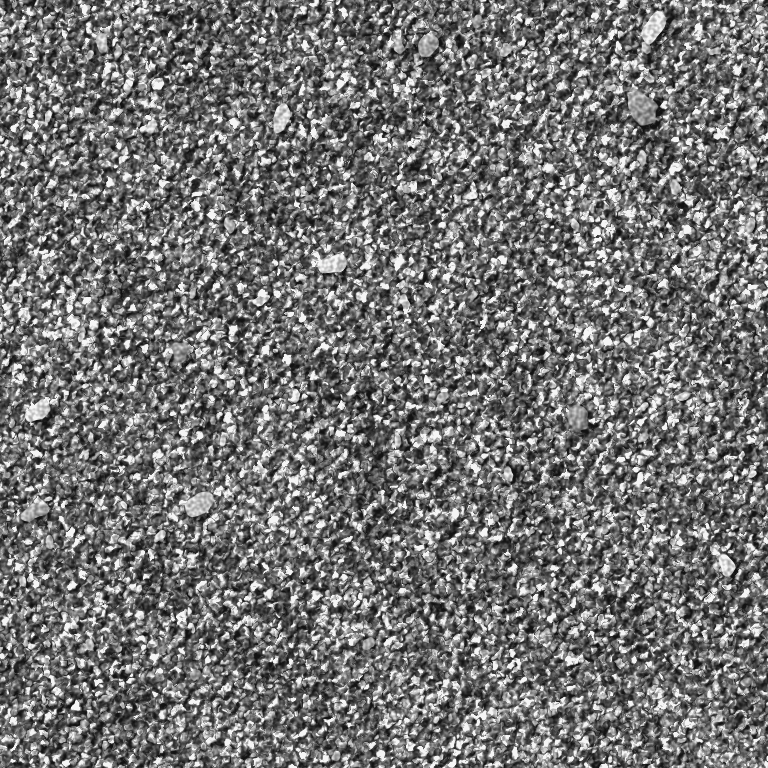
Write a Shadertoy shader that draws this texture.

```glsl
// Rough grey gravel: tiny raking-lit grains with scattered pale pebbles.

vec2 hash22(vec2 p) {
    vec3 q = fract(p.xyx * vec3(0.1031, 0.1030, 0.0973));
    q += dot(q, q.yzx + 33.33);
    return fract((q.xx + q.yz) * q.zy);
}

vec2 gradientAt(vec2 cell) {
    float angle = 6.2832 * hash22(cell).x;
    return vec2(cos(angle), sin(angle));
}

float gradientNoise(vec2 p) {
    vec2 i = floor(p), f = p - i;
    vec2 u = f * f * f * (f * (f * 6.0 - 15.0) + 10.0);
    vec2 e = vec2(1, 0);
    return mix(mix(dot(gradientAt(i), f),
                   dot(gradientAt(i + e), f - e), u.x),
               mix(dot(gradientAt(i + e.yx), f - e.yx),
                   dot(gradientAt(i + 1.0), f - 1.0), u.x), u.y);
}

// Height difference along +y, the direction of the light
float relief(vec2 p) {
    return gradientNoise(p) - gradientNoise(p + vec2(0, 0.4));
}

// Separate grains of mixed size and tone on a dark bed
float grains(vec2 p) {
    vec2 cell = floor(p), toNearest = vec2(0), nearestId = vec2(0);
    float nearest = 9.0;
    for (int y = -1; y <= 1; y++)
    for (int x = -1; x <= 1; x++) {
        vec2 id = cell + vec2(x, y);
        vec2 d = p - id - hash22(id + 17.0);
        float dist = length(d);
        if (dist < nearest) {
            nearest = dist;
            toNearest = d;
            nearestId = id;
        }
    }
    vec2 look = hash22(nearestId + 71.0);
    float radius = mix(0.3, 0.75, look.x);
    float body = 1.0 - smoothstep(radius - 0.3, radius, nearest);
    return body * (1.2 + 2.0 * (look.y - 0.5) + 0.9 * toNearest.y) - 0.45;
}

// Lays one size of sparse pebbles and their shadows over the tone
float addPebbles(float tone, vec2 p, float scale, float chance, float speckle) {
    vec2 q = p * scale, id = floor(q);
    vec2 pick = hash22(id + scale * 3.0), look = hash22(id + scale * 5.0 + 40.0);
    if (pick.x > chance) return tone;

    vec2 d = q - id - 0.32 - 0.36 * hash22(id + scale * 7.0);
    float angle = 1.1 + 1.8 * (look.x - 0.5);
    mat2 turn = mat2(cos(angle), -sin(angle), sin(angle), cos(angle));
    vec2 stretch = vec2(1.0, 1.2 + 0.8 * look.y);
    float radius = mix(0.13, 0.23, pick.y);
    float ragged = 0.09 * gradientNoise(q * 6.0 + 5.0);
    float edge = 1.2 * scale / iResolution.y;

    float dist = length(turn * d * stretch) + ragged - radius;
    vec2 shadowOffset = d - vec2(0.05, -0.04);
    float shadow = length(turn * shadowOffset * stretch) + ragged - radius;
    tone -= 1.2 * (1.0 - smoothstep(-edge, edge + 0.03, shadow));

    float lit = dot(d, vec2(-0.8, 0.6)) / radius;
    float face = mix(0.6, 1.6, look.y) + 0.3 * lit + speckle;
    return mix(tone, face, 1.0 - smoothstep(-edge, edge, dist));
}

void mainImage(out vec4 fragColor, in vec2 fragCoord) {
    vec2 p = fragCoord / iResolution.y;

    // Axes along the grain and toward the upper-left light
    vec2 g = vec2(dot(p, vec2(0.6, 0.8)) * 0.94, dot(p, vec2(-0.8, 0.6)) * 1.04) + 3.0;

    // Two-scale warp breaks the grains into angular chips
    vec2 warped = g
        + 0.006 * vec2(gradientNoise(g * 70.0), gradientNoise(g * 70.0 + 31.0))
        + 0.004 * vec2(gradientNoise(g * 170.0 + 7.0), gradientNoise(g * 170.0 + 53.0));

    // Ground: two grain sizes, lit relief, fine grit, clumps and slow drift
    float grit = gradientNoise(p * 205.0 + 9.0);
    float tone = grains(warped * 100.0)
               + 0.6 * grains(warped.yx * 155.0 + 20.0)
               + 1.9 * relief(warped * 95.0)
               + 1.1 * gradientNoise(p * 80.0 + 60.0)
               + 1.3 * grit
               + 0.45 * gradientNoise(p * 28.0 + 11.0)
               + 0.45 * gradientNoise(p * 7.0 + 2.0);
    tone *= 1.05;

    // Pebbles from small chips to the largest stones
    float speckle = 1.1 * grit + 0.7 * relief(g * 100.0 + 50.0);
    tone = addPebbles(tone, p, 41.0, 0.08, speckle);
    tone = addPebbles(tone, p, 22.0, 0.11, speckle);
    tone = addPebbles(tone, p, 10.0, 0.10, speckle);

    // Tone curve: many dark greys, a long bright tail
    tone = clamp(tone, -2.2, 2.3);
    float grey = 0.405 + 0.24 * tone + 0.037 * tone * tone;
    fragColor = vec4(vec3(clamp(grey, 0.07, 0.96)), 1.0);
}
```
